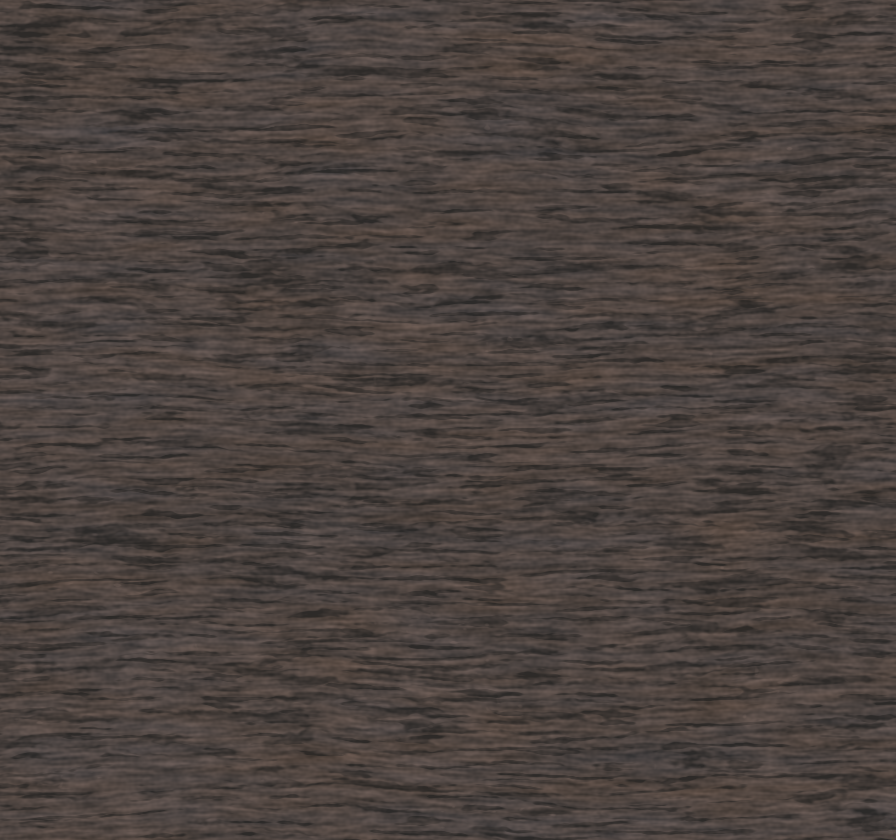
Reproduce this texture procedurally as a WebGL 1 fragment shader.

```glsl
precision highp float;
// Dark stained oak: fine horizontal fibres, thin broken dark pores and faint warm patches.

uniform vec2 u_resolution;

#define DARK_WOOD vec3(0.220, 0.200, 0.190)
#define LIGHT_WOOD vec3(0.370, 0.320, 0.300)
#define WARM_SHIFT vec3(0.020, 0.002, -0.015)
#define FIBRE_SCALE vec2(7.0, 92.0)
#define STRAND_SCALE vec2(15.0, 165.0)
#define HAIR_SCALE vec2(42.0, 235.0)
#define LINE_SCALE vec2(3.0, 54.0)
#define DASH_SCALE vec2(13.0, 135.0)
#define PORE_DEPTH 0.58
#define CONTRAST 0.40
#define BRIGHTNESS 0.63

// Random unit gradient for a lattice point
vec2 latticeGradient(vec2 cell) {
  vec3 h = fract(cell.xyx * vec3(0.1031, 0.1030, 0.0973));
  h += dot(h, h.yzx + 33.33);
  float angle = 6.28318 * fract((h.x + h.y) * h.z);
  return vec2(cos(angle), sin(angle));
}

// Gradient noise, roughly -0.7 to 0.7
float noise(vec2 p) {
  vec2 cell = floor(p);
  vec2 f = p - cell;
  vec2 s = f * f * f * (f * (f * 6.0 - 15.0) + 10.0);
  vec2 e = vec2(1.0, 0.0);
  float a = dot(latticeGradient(cell), f);
  float b = dot(latticeGradient(cell + e.xy), f - e.xy);
  float c = dot(latticeGradient(cell + e.yx), f - e.yx);
  float d = dot(latticeGradient(cell + e.xx), f - e.xx);
  return mix(mix(a, b, s.x), mix(c, d, s.x), s.y);
}

// Bends the grain gently so that the lines drift and waver
vec2 bendGrain(vec2 p) {
  float drift = 0.022 * noise(p * vec2(1.6, 2.3) + 5.0);
  float waver = 0.004 * noise(p * vec2(9.0, 13.0) + 31.0);
  float tremor = 0.0015 * noise(p * vec2(40.0, 50.0) + 57.0);
  return p + vec2(0.0, drift + waver + tremor);
}

// Layered fibres, from faint bands to single hairs
float fibres(vec2 p) {
  return 0.32 * noise(p * vec2(1.7, 9.0) + 11.0)
       + 0.30 * noise(p * vec2(3.5, 30.0) + 23.0)
       + 0.85 * noise(p * FIBRE_SCALE + 47.0)
       + 1.45 * noise(p * STRAND_SCALE + 71.0)
       + 1.55 * noise(p * HAIR_SCALE + 93.0);
}

// Thin dark pore lines, broken along their length, and short dashes between them
float pores(vec2 p) {
  float crowding = 0.14 * noise(p * vec2(2.5, 8.0) + 130.0);
  float ragged = noise(p * vec2(75.0, 170.0) + 151.0);
  float ridge = abs(noise(p * LINE_SCALE + 173.0));
  float gaps = noise(p * vec2(12.0, 62.0) + 185.0) + 0.35 * ragged + crowding;
  float line = 1.0 - smoothstep(0.05, 0.15, ridge + 0.08 * ragged);
  line *= smoothstep(-0.12, 0.14, gaps);
  float dash = noise(p * DASH_SCALE + 197.0) + 0.25 * ragged + crowding;
  return max(line, smoothstep(0.20, 0.38, dash));
}

void main() {
  vec2 p = gl_FragCoord.xy / u_resolution.y;
  vec2 grain = bendGrain(p);

  // Tone from fibres, pores and a fine surface grit
  float grit = 0.65 * noise(p * vec2(150.0, 215.0) + 211.0);
  float tone = BRIGHTNESS + CONTRAST * (fibres(grain) + grit);
  float pore = pores(grain);
  tone -= PORE_DEPTH * pore;

  // Rare pale flecks
  float fleck = noise(grain * vec2(75.0, 140.0) + 239.0)
              + 0.5 * noise(p * vec2(6.0, 18.0) + 251.0);
  tone += 0.35 * smoothstep(0.60, 0.80, fleck);

  // Stain colour, with brown patches between the pores
  vec3 colour = mix(DARK_WOOD, LIGHT_WOOD, clamp(tone, -0.30, 1.35));
  float warmth = noise(grain * vec2(4.0, 24.0) + 277.0)
               + 0.8 * noise(grain * vec2(11.0, 75.0) + 293.0);
  colour += WARM_SHIFT * warmth * (1.0 - 0.6 * pore);

  gl_FragColor = vec4(colour, 1.0);
}
```
